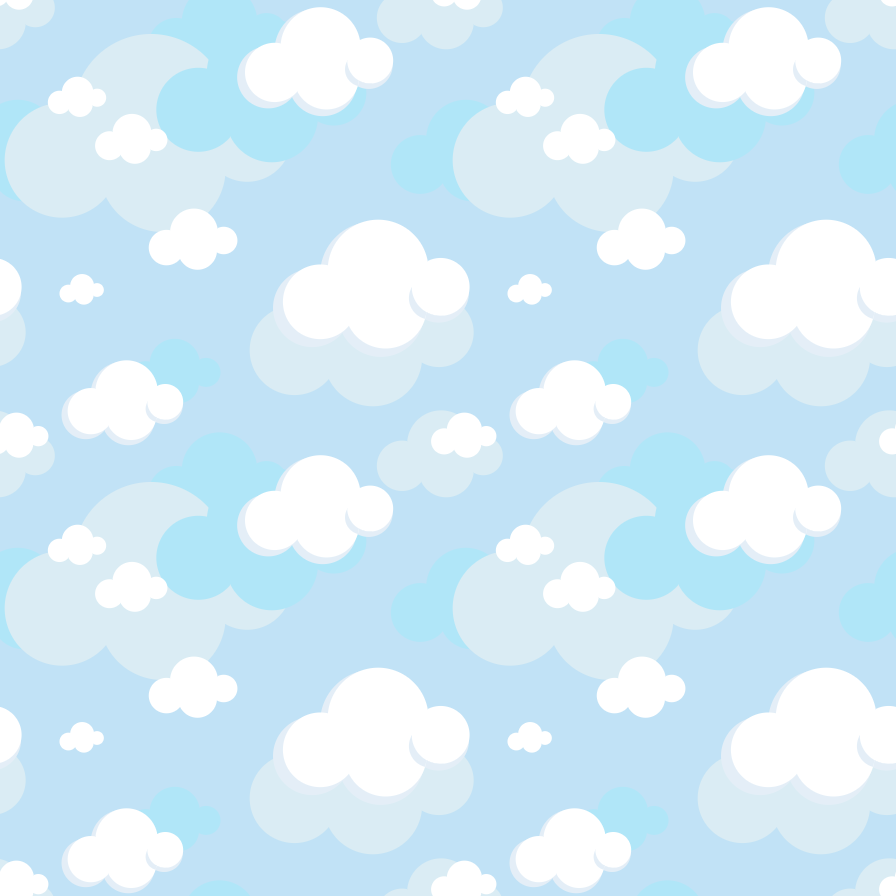
This pattern is drawn by a Shadertoy shader. Its source:

```glsl
#define REPEATS 2.0
#define TILE 384.0
#define SKY vec3(0.757, 0.886, 0.963)
#define PALE vec3(0.853, 0.926, 0.955)
#define AQUA vec3(0.690, 0.902, 0.973)
#define WHITE vec3(1.0)
#define SHADE vec3(0.893, 0.935, 0.970)
#define SHADE_SHIFT vec2(-0.056, -0.056)
#define SHADE_GROWTH 1.05
#define SHADED_SIZE 45.0

// Right-hand puff, shared by the outline and its crease
const vec3 RIGHT_PUFF = vec3(0.69, -0.03, 0.31);

float disc(vec2 p, vec3 puff) {
    return length(p - puff.xy) - puff.z;
}

// Four-puff cloud, two units wide
float cloud(vec2 p) {
    float d = disc(p, vec3(0.02, 0.15, 0.54));
    d = min(d, disc(p, vec3(-0.60, -0.19, 0.40)));
    d = min(d, disc(p, vec3(0.10, -0.25, 0.44)));
    return min(d, disc(p, RIGHT_PUFF));
}

// Thin crescent at the lower left of the right-hand puff
float crease(vec2 p) {
    float lower = disc(p, vec3(RIGHT_PUFF.xy - vec2(0.11, 0.12), 0.23));
    return max(lower, -disc(p, RIGHT_PUFF));
}

// Cloud-local position, wrapped at the tile edges; place = centre, half width
vec2 toLocal(vec2 p, vec3 place) {
    vec2 q = mod(p - place.xy + 0.5 * TILE, TILE) - 0.5 * TILE;
    return vec2(q.x, -q.y) / place.z;
}

float cover(float d, float pixel) {
    return clamp(0.5 - d / pixel, 0.0, 1.0);
}

void paintFlat(inout vec3 color, vec2 p, vec3 place, vec3 tint, float pixel) {
    float d = cloud(toLocal(p, place)) * place.z;
    color = mix(color, tint, cover(d, pixel));
}

void paintWhite(inout vec3 color, vec2 p, vec3 place, float pixel) {
    vec2 q = toLocal(p, place);
    float edge = pixel / place.z;
    float body = cloud(q);
    bool shaded = place.z > SHADED_SIZE;
    if (shaded) {
        float under = cloud((q - SHADE_SHIFT) / SHADE_GROWTH) * SHADE_GROWTH;
        color = mix(color, SHADE, cover(under, edge));
    }
    color = mix(color, WHITE, cover(body, edge));
    if (shaded) color = mix(color, SHADE, cover(max(body, crease(q)), edge));
}

void mainImage(out vec4 fragColor, in vec2 fragCoord) {
    vec2 uv = fragCoord / iResolution.xy;
    vec2 p = vec2(uv.x, 1.0 - uv.y) * REPEATS * TILE;
    float pixel = REPEATS * TILE / iResolution.y;

    // Cloud placements in tile units, y downwards
    vec3 backAqua[3] = vec3[3](
        vec3(398, 129, 63), vec3(149, 318, 40), vec3(187, 28, 60));
    vec3 pale[3] = vec3[3](
        vec3(127, 114, 123), vec3(310, 282, 96), vec3(377, 389, 54));
    vec3 frontAqua = vec3(224, 77, 90);
    vec3 white[8] = vec3[8](
        vec3(322.5, 243.5, 80), vec3(273.5, 50, 63.5),
        vec3(107.5, 343, 49.5), vec3(165.5, 205, 38),
        vec3(112.5, 119, 31), vec3(397.5, 373, 28),
        vec3(66, 83, 25), vec3(70, 248, 19));

    // Layers from back to front
    vec3 color = SKY;
    for (int i = 0; i < 3; i++) paintFlat(color, p, backAqua[i], AQUA, pixel);
    for (int i = 0; i < 3; i++) paintFlat(color, p, pale[i], PALE, pixel);
    paintFlat(color, p, frontAqua, AQUA, pixel);
    for (int i = 0; i < 8; i++) paintWhite(color, p, white[i], pixel);

    fragColor = vec4(color, 1.0);
}
```
